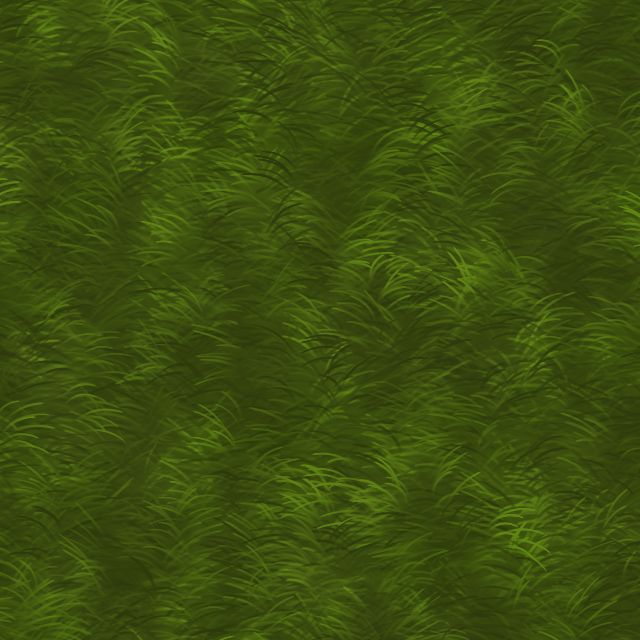
Reproduce this texture procedurally as a WebGL 1 fragment shader.

```glsl
precision highp float;

// Dense matted grass: tufts of long, curved, tapering blades over dark ground.
// Shifted grids of tufts are painted layer by layer, from soft and faint
// to crisp and bright; one tone value is then mapped to a green ramp.

uniform vec2 u_resolution;

const float CELLS = 10.5;   // tufts across the canvas in each layer

vec3 hash3(vec3 p) {
  p = fract(p * vec3(0.1031, 0.1030, 0.0973));
  p += dot(p, p.yxz + 33.33);
  return fract((p.xxy + p.yxx) * p.zyx);
}

float valueNoise(vec2 p, float seed) {
  vec2 cell = floor(p);
  vec2 f = fract(p);
  f = f * f * (3.0 - 2.0 * f);
  float a = hash3(vec3(cell, seed)).x;
  float b = hash3(vec3(cell + vec2(1.0, 0.0), seed)).x;
  float c = hash3(vec3(cell + vec2(0.0, 1.0), seed)).x;
  float d = hash3(vec3(cell + vec2(1.0, 1.0), seed)).x;
  return mix(mix(a, b, f.x), mix(c, d, f.x), f.y);
}

float fbm(vec2 p, float seed) {
  return 0.55 * valueNoise(p, seed)
       + 0.30 * valueNoise(p * 2.1 + 5.3, seed + 1.0)
       + 0.15 * valueNoise(p * 4.3 + 9.7, seed + 2.0);
}

// Coverage of an arched blade centred at the origin: x = mask, y = root-to-tip.
vec2 blade(vec2 p, float angle, float halfLength, float bend, float width, float blur) {
  vec2 dir = vec2(cos(angle), sin(angle));
  float u = dot(p, dir) / halfLength;
  float slope = 2.0 * bend * u / halfLength;
  float v = dot(p, vec2(-dir.y, dir.x)) - bend * (1.0 - u * u);
  v /= sqrt(1.0 + slope * slope);
  float along = clamp(u * 0.5 + 0.5, 0.0, 1.0);
  float w = width * sqrt(1.0 - along * along) + 0.004;
  float mask = 1.0 - smoothstep(w * 0.4, w + blur, abs(v));
  float fade = smoothstep(0.0, 0.55, along) * (1.0 - smoothstep(0.92, 1.0, along));
  return vec2(mask * fade, along);
}

// Paints the blades of one tuft over the tone; p is in cell units.
float paintTuft(float tone, vec2 p, vec3 id, float depth, float light, float pixel) {
  vec3 r = hash3(id);
  vec3 shape = hash3(id + 71.0);
  p -= (shape.xy - 0.5) * 0.4;
  p.x *= r.x < 0.5 ? -1.0 : 1.0;
  float lean = mix(0.0, 0.85, r.y);
  float tuftTone = (-0.05 + 1.2 * r.z * r.z) * mix(0.65, 1.4, light);
  float blur = mix(0.022, 0.002, depth) + pixel * 0.45;
  float opacity = mix(0.45, 0.88, depth) * mix(0.6, 1.0, shape.z);

  for (int k = 0; k < 8; k++) {
    vec3 h = hash3(id + vec3(13.0, 29.0, 37.0) * (float(k) + 1.0));
    float rank = (float(k) + h.x) / 8.0 - 0.5;
    vec2 offset = vec2((h.y - 0.5) * 0.35 - rank * 0.2, rank * 0.8);
    float angle = lean + rank * 0.6 + (h.z - 0.5) * 0.4;
    vec2 b = blade(p - offset, angle, mix(0.28, 0.5, h.y),
                   mix(0.03, 0.15, shape.z), mix(0.012, 0.026, h.x), blur);
    float bladeTone = tuftTone * mix(0.6, 1.3, b.y) + (h.z - 0.5) * 0.5;
    tone = mix(tone, bladeTone, b.x * opacity);
  }
  return tone;
}

void main() {
  vec2 p = gl_FragCoord.xy / u_resolution.y;
  float pixel = CELLS / u_resolution.y;

  // Ground: soft patches with faint, nearly level streaks
  float light = smoothstep(0.25, 0.75, fbm(p * vec2(10.0, 7.0), 3.0));
  float streaks = valueNoise(vec2(p.x * 18.0 + p.y * 9.0, p.y * 70.0 - p.x * 12.0), 11.0);
  float tone = 0.01 + 0.25 * light + 0.12 * streaks;

  // Grass, back to front; the four nearest tufts of each layer reach this point
  for (int layer = 0; layer < 9; layer++) {
    float n = float(layer);
    vec2 q = p * CELLS + vec2(0.37, 0.61) * n + 20.0;
    vec2 corner = floor(q - 0.5);
    for (int i = 0; i < 4; i++) {
      vec2 cell = corner + vec2(mod(float(i), 2.0), floor(float(i) * 0.5));
      vec2 local = q - cell - 0.5;
      if (dot(local, local) < 1.0) {
        tone = paintTuft(tone, local, vec3(cell, n * 17.0 + 5.0), n / 8.0, light, pixel);
      }
    }
  }

  // Green ramp with slight drifts towards yellow and grey
  vec3 color = mix(vec3(0.188, 0.243, 0.047), vec3(0.35, 0.48, 0.072), clamp(tone, -0.06, 1.15));
  float drift = fbm(p * 9.0 + 40.0, 23.0) - 0.5;
  color *= 1.0 + drift * vec3(0.05, -0.02, 0.4);
  gl_FragColor = vec4(color, 1.0);
}
```
